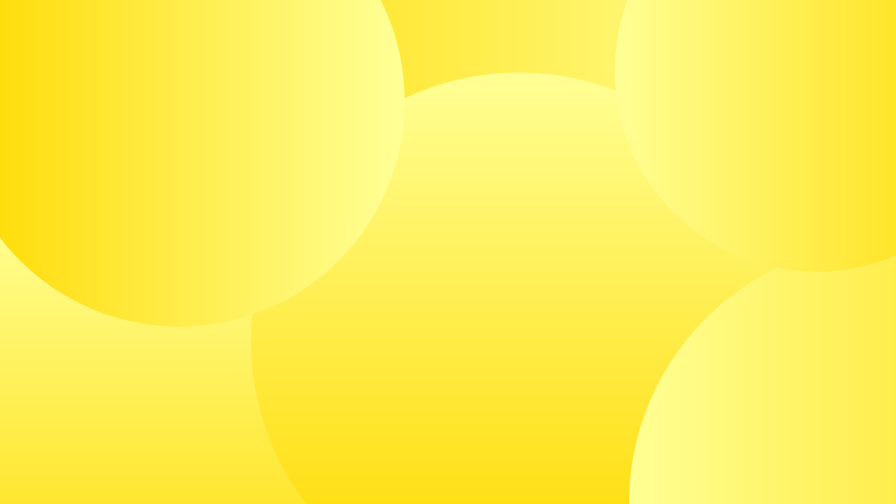
Give the GLSL for this background, as a WebGL 1 fragment shader.

```glsl
precision highp float;
// Overlapping discs in warm yellow, each filled with its own straight gradient.
// Two gradient fields form the backdrop; the discs are then layered back to
// front with antialiased circle distances. Lengths are in canvas heights.

uniform vec2 u_resolution;

const vec3 LEMON = vec3(1.0, 1.0, 0.58);
const vec3 GOLD = vec3(1.0, 0.867, 0.05);

// Yellow ramp along one axis, from the lemon end to the golden end
vec3 ramp(float coord, float lemonAt, float goldAt) {
  float t = clamp((coord - lemonAt) / (goldAt - lemonAt), 0.0, 1.0);
  return mix(LEMON, GOLD, t);
}

// Antialiased coverage of a disc
float disc(vec2 p, vec2 center, float radius, float pixel) {
  float d = length(p - center) - radius;
  return clamp(0.5 - d / pixel, 0.0, 1.0);
}

void main() {
  float pixel = 1.0 / u_resolution.y;
  vec2 p = gl_FragCoord.xy * pixel;

  // Backdrop: vertical ramp at the lower left, horizontal ramp at the top
  vec3 lowerLeft = ramp(p.y, 0.572, -0.204);
  vec3 upperStrip = ramp(p.x, 1.590, 0.356);
  vec3 color = mix(lowerLeft, upperStrip, step(0.65, p.x));

  // Large central disc, lit from above
  float center = disc(p, vec2(1.030, 0.324), 0.532, pixel);
  color = mix(color, ramp(p.y, 0.856, -0.070), center);

  // Lower right disc, lit from the left
  float lowerRight = disc(p, vec2(1.769, 0.0), 0.521, pixel);
  color = mix(color, ramp(p.x, 1.248, 2.266), lowerRight);

  // Upper right disc, lit from the left
  float upperRight = disc(p, vec2(1.620, 0.861), 0.400, pixel);
  color = mix(color, ramp(p.x, 1.220, 1.938), upperRight);

  // Upper left disc, lit from the right
  float upperLeft = disc(p, vec2(0.356, 0.799), 0.447, pixel);
  color = mix(color, ramp(p.x, 0.787, 0.0), upperLeft);

  gl_FragColor = vec4(color, 1.0);
}
```
